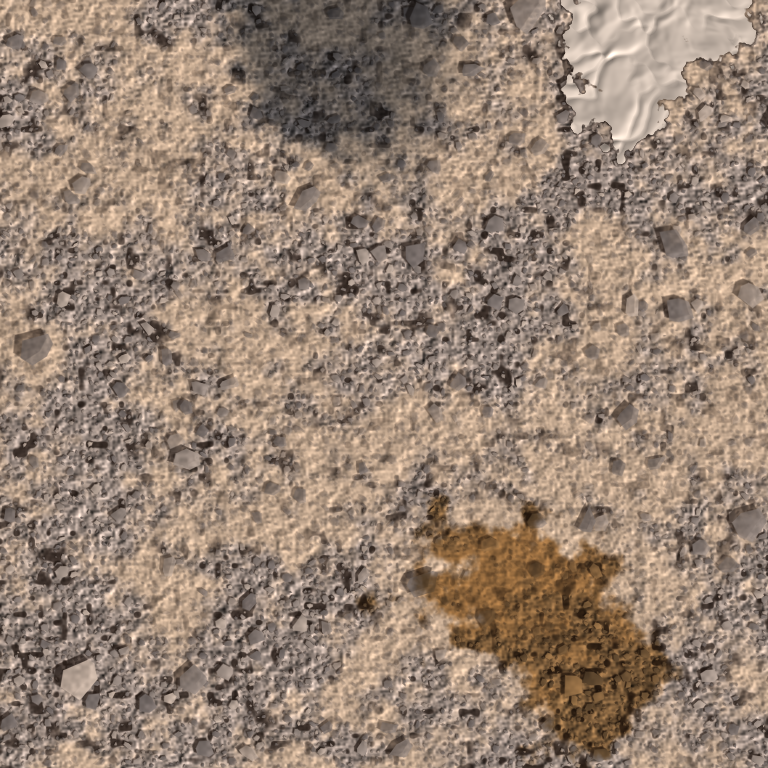
A WebGL 2 fragment shader for this texture:

```glsl
#version 300 es
precision highp float;

#define SAND_COLOR vec3(0.75, 0.645, 0.55)
#define GRAVEL_COLOR vec3(0.60, 0.54, 0.505)
#define STONE_DARK vec3(0.47, 0.43, 0.415)
#define STONE_PALE vec3(0.78, 0.70, 0.64)
#define SHADOW_COLOR vec3(0.13, 0.09, 0.07)
#define LIGHT_DIR vec2(0.8, -0.6)
#define RELIEF_GAIN 1.25
#define PATCH_SCALE 9.0
#define EDGE_SOFTNESS 0.0013

uniform vec2 u_resolution;
out vec4 fragColor;

float hash(vec2 p) {
    return fract(sin(dot(p, vec2(127.1, 311.7))) * 43758.5453);
}

float noise(vec2 p) {
    vec2 cell = floor(p), f = fract(p);
    f = f * f * (3.0 - 2.0 * f);
    float low = mix(hash(cell), hash(cell + vec2(1, 0)), f.x);
    float high = mix(hash(cell + vec2(0, 1)), hash(cell + vec2(1, 1)), f.x);
    return mix(low, high, f.y);
}

float fbm(vec2 p) {
    float sum = 0.0, amplitude = 0.533;
    for (int i = 0; i < 4; i++) {
        sum += amplitude * noise(p);
        p = mat2(1.6, 1.2, -1.2, 1.6) * p + 17.3;
        amplitude *= 0.5;
    }
    return sum;
}

// Fine height of the loose ground
float relief(vec2 p) {
    return 0.4 * noise(p * 70.0) + 0.35 * noise(p * 145.0 + 9.0) + 0.25 * noise(p * 290.0 + 31.0);
}

// Convex pebble of about unit radius, cut by six random planes
float stoneDistance(vec2 q, vec2 id) {
    float d = -1.0;
    for (int k = 0; k < 6; k++) {
        float r = hash(id + float(k) * 3.7);
        float angle = 1.047 * (float(k) + 0.7 * r);
        d = max(d, dot(q, vec2(cos(angle), sin(angle))) - 0.6 - 0.4 * fract(r * 7.3));
    }
    return d;
}

// One scattered layer of stones with cast shadows
void addStones(inout vec3 color, vec2 p, float count, float density, float exposure) {
    vec2 base = floor(p * count);
    float soft = max(EDGE_SOFTNESS, 0.7 / u_resolution.y) * count;
    for (int y = -1; y <= 1; y++)
    for (int x = -1; x <= 1; x++) {
        vec2 id = base + vec2(x, y);
        vec2 seed = id + count * 1.7;
        if (hash(seed) > density) continue;
        vec2 center = id + 0.25 + 0.5 * vec2(hash(seed + 5.1), hash(seed + 8.3));
        float radius = mix(0.16, 0.42, hash(seed + 2.9));
        float turn = 6.283 * hash(seed + 4.4);
        mat2 rotation = mat2(cos(turn), sin(turn), -sin(turn), cos(turn));
        vec2 stretch = vec2(1.0, mix(1.0, 1.7, hash(seed + 6.6)));
        vec2 q = (p * count - center) / radius;
        float bodyDistance = stoneDistance(rotation * q * stretch, seed) * radius;
        float shadowDistance = stoneDistance(rotation * (q + LIGHT_DIR * 0.4) * stretch, seed) * radius;
        float shade = 1.0 - smoothstep(-soft, soft * 1.5, shadowDistance);
        float cover = 1.0 - smoothstep(-soft, soft, bodyDistance);
        float tone = hash(seed + 7.7);
        vec3 stone = mix(STONE_DARK, STONE_PALE, tone * tone);
        stone *= 0.97 + 0.13 * dot(q, LIGHT_DIR) + 0.22 * (noise(p * 170.0 + tone * 40.0) - 0.5);
        color = mix(color, SHADOW_COLOR, shade * 0.72 * exposure);
        color = mix(color, stone, cover * exposure);
    }
}

float blob(vec2 p, vec2 center, vec2 radius) {
    return length((p - center) / radius) - 1.0;
}

// Crumpled sheet height with sharp creases
float folds(vec2 p) {
    vec2 warped = p * 13.0 + 1.5 * vec2(fbm(p * 9.0), fbm(p * 9.0 + 40.0));
    return abs(fbm(warped) - 0.5) + 0.5 * abs(noise(warped * 2.7) - 0.5);
}

void main() {
    vec2 p = gl_FragCoord.xy / u_resolution;
    float broad = fbm(p * PATCH_SCALE + 3.0);
    float rough = fbm(p * 42.0 + 11.0);
    float sand = smoothstep(0.38, 0.62, 0.6 * broad + 0.4 * rough + 0.04 * (0.5 - p.x));
    float gravel = 1.0 - sand;

    // Ground relief and dark crevices
    float slope = relief(p) - relief(p + LIGHT_DIR * 0.0045);
    vec3 color = mix(GRAVEL_COLOR, SAND_COLOR, sand);
    color *= 1.0 + RELIEF_GAIN * slope * mix(1.5, 0.75, sand) + 0.25 * (rough - 0.5);
    float pits = 1.0 - smoothstep(0.12, 0.34, noise(p * 95.0 + 23.0) + 0.25 * (rough - 0.5));
    color = mix(color, SHADOW_COLOR, pits * mix(0.25, 0.8, gravel));

    // Stones from grit to cobbles
    addStones(color, p, 115.0, 0.55, mix(0.2, 0.9, gravel));
    addStones(color, p, 58.0, 0.42, mix(0.25, 1.0, gravel));
    addStones(color, p, 29.0, 0.24, mix(0.55, 1.0, gravel));
    addStones(color, p, 14.0, 0.13, mix(0.7, 0.95, gravel));

    // Damp grey stain and rusty brown stain
    float wobble = 0.9 * (broad - 0.5) + 0.7 * (rough - 0.5);
    float damp = blob(p, vec2(0.43, 1.0), vec2(0.14, 0.21)) + 0.5 * wobble;
    damp = 1.0 - smoothstep(-0.18, 0.14 + 0.5 * smoothstep(0.4, 0.55, p.x), damp);
    color = mix(color, color * vec3(0.53, 0.56, 0.60), damp);
    float rust = min(blob(p, vec2(0.67, 0.24), vec2(0.15, 0.10)), blob(p, vec2(0.76, 0.14), vec2(0.09, 0.10)));
    rust = 1.0 - smoothstep(-0.2, 0.15, rust + 1.3 * wobble);
    color = mix(color, color * vec3(0.77, 0.64, 0.44), rust);

    // Pale crumpled sheet
    float sheet = min(blob(p, vec2(0.83, 0.94), vec2(0.085, 0.11)), blob(p, vec2(0.93, 0.99), vec2(0.06, 0.08)));
    sheet += 1.6 * wobble;
    float crease = folds(p) - folds(p + LIGHT_DIR * 0.006);
    vec3 paper = vec3(0.77, 0.71, 0.66) * (1.0 + 1.8 * crease);
    color = mix(color, SHADOW_COLOR, 0.5 * (1.0 - smoothstep(0.0, 0.12, sheet)));
    color = mix(color, paper, 1.0 - smoothstep(-0.04, 0.02, sheet));

    fragColor = vec4(clamp(color, 0.0, 1.0), 1.0);
}
```
